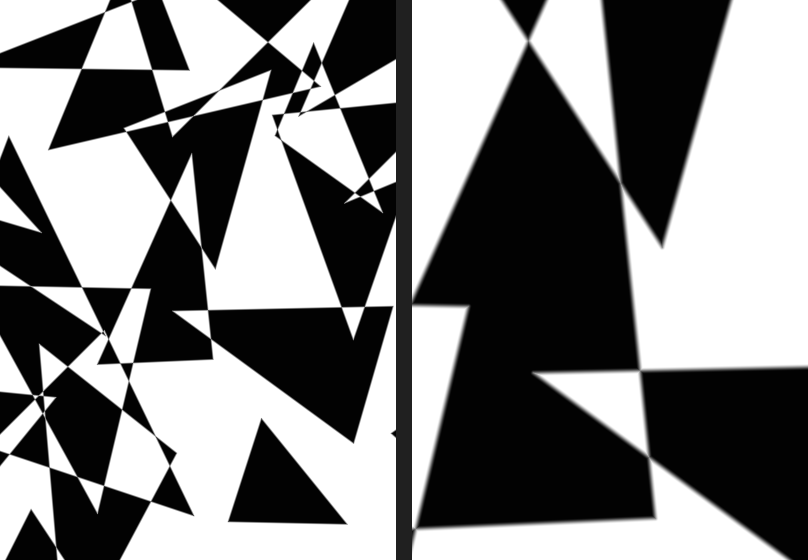
Left, the full canvas; right, a detail of the centre.
Reproduce this background procedurally as a Shadertoy shader.

```glsl
// Sharp black and white shards: large random triangles, one per jittered cell,
// are overlaid with the even-odd rule, so every overlap flips the colour.
// Parity gives the side and the nearest edge distance smooths the border.

vec2 hash2(vec2 p) {
    vec3 q = fract(vec3(p.xyx) * vec3(0.1031, 0.1030, 0.0973));
    q += dot(q, q.yzx + 33.33);
    return fract((q.xx + q.yz) * q.zy);
}

float segmentDistance(vec2 p, vec2 a, vec2 b) {
    vec2 ap = p - a, ab = b - a;
    return length(ap - ab * clamp(dot(ap, ab) / dot(ab, ab), 0.0, 1.0));
}

// True when a ray from p towards +x crosses the edge a-b
bool crossesRay(vec2 p, vec2 a, vec2 b) {
    if ((a.y > p.y) == (b.y > p.y)) return false;
    return p.x < a.x + (b.x - a.x) * (p.y - a.y) / (b.y - a.y);
}

// Corner k of a cell's triangle: loosely aligned directions, uneven reach
vec2 corner(vec2 cell, vec2 centre, float flip, int k) {
    vec2 rnd = hash2(cell + 17.3 * float(k + 1));
    float angle = -0.52 + 2.0944 * float(k) + flip + 1.1 * (rnd.x - 0.5);
    return centre + mix(0.35, 1.4, rnd.y) * vec2(cos(angle), sin(angle));
}

void mainImage(out vec4 fragColor, in vec2 fragCoord) {
    const float cellSize = 0.34;
    vec2 p = fragCoord / (iResolution.x * cellSize) + 40.0;
    vec2 home = floor(p);
    bool inside = false;
    float edge = 10.0;

    // Gather every triangle that can reach this point
    for (int y = -2; y <= 2; y++) {
        for (int x = -2; x <= 2; x++) {
            vec2 cell = home + vec2(x, y);
            vec2 centre = cell + hash2(cell);
            float flip = hash2(cell + 91.7).x < 0.5 ? 0.0 : 3.14159;
            vec2 a = corner(cell, centre, flip, 2);
            for (int k = 0; k < 3; k++) {
                vec2 b = corner(cell, centre, flip, k);
                if (crossesRay(p, a, b)) inside = !inside;
                edge = min(edge, segmentDistance(p, a, b));
                a = b;
            }
        }
    }

    // Soft border, never thinner than a pixel
    float soft = max(0.003, 0.7 / iResolution.x) / cellSize;
    float ink = smoothstep(-soft, soft, inside ? edge : -edge);
    fragColor = vec4(vec3(mix(1.0, 0.008, ink)), 1.0);
}
```
